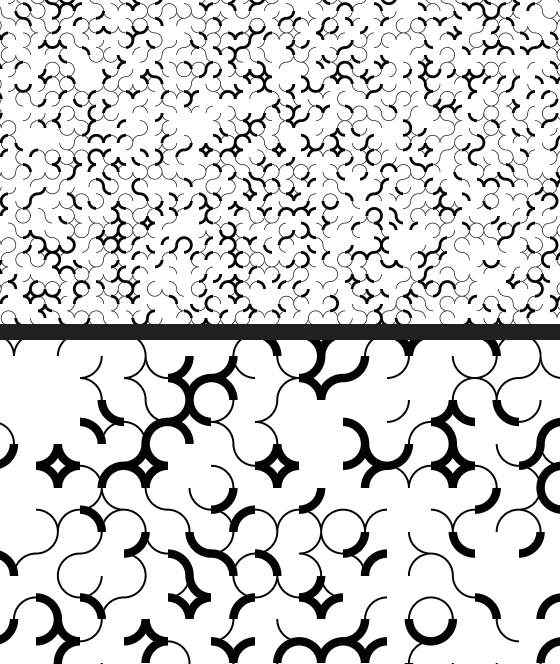
Top: the whole. Bottom: its middle third, enlarged.
Write a Shadertoy shader that draws this pattern.

```glsl
// Scattered quarter arcs, thick and hairline, on a square grid: a broken Truchet tiling.

float hash(vec3 p)
{
    p = fract(p * vec3(0.1031, 0.1137, 0.0973));
    p += dot(p, p.yzx + 33.33);
    return fract((p.x + p.y) * p.z);
}

// Box-filtered coverage of a line at distance d from its middle.
float lineCoverage(float d, float halfWidth, float pixel)
{
    return clamp(0.5 + (halfWidth - d) / pixel, 0.0, 1.0)
         - clamp(0.5 - (halfWidth + d) / pixel, 0.0, 1.0);
}

void mainImage(out vec4 fragColor, in vec2 fragCoord)
{
    // About 22 cells fit the height; cells are centred on whole numbers.
    float cells = 22.15;
    float pixel = cells / iResolution.y;
    vec2 uv = fragCoord * pixel + vec2(-0.08, 0.1);
    vec2 cell = floor(uv + 0.5);
    vec2 local = uv - cell;

    // A few cells favour heavy arcs, which close into four-pointed stars.
    float heavyChance = 0.09 + 0.6 * pow(hash(vec3(cell + 7.0, 91.0)), 5.0);
    float thinChance = 0.38 * (1.0 - heavyChance);

    // Each corner may carry a heavy arc, a thin arc or nothing.
    float ink = 0.0;
    for (int i = 0; i < 4; i++)
    {
        vec2 corner = vec2(i & 1, i >> 1) - 0.5;
        float pick = hash(vec3(cell + 7.0, float(i) * 17.0 + 5.0));
        if (pick < heavyChance + thinChance)
        {
            float halfWidth = pick < heavyChance ? 0.096 : 0.0225;
            float d = abs(length(local - corner) - 0.5);
            ink = max(ink, lineCoverage(d, halfWidth, pixel));
        }
    }

    vec3 paper = vec3(1.0);
    vec3 black = vec3(0.01);
    fragColor = vec4(mix(paper, black, ink), 1.0);
}
```
